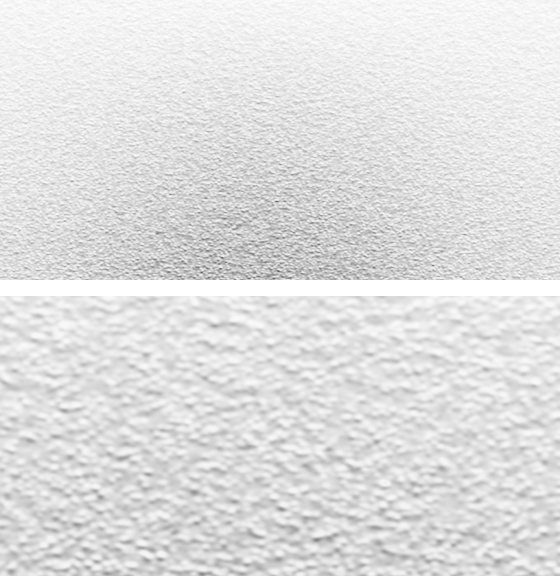
Top: the whole. Bottom: its middle third, enlarged.
Give the GLSL for this texture, as a WebGL 2 fragment shader.

```glsl
#version 300 es
precision highp float;
// Fine white plaster seen at a shallow angle: scattered round bumps, each lit
// on the side facing the light and dark on the other, add up to the grain.
// A broad shadow at the lower centre sets both the tone and the contrast.

uniform vec2 u_resolution;
out vec4 fragColor;

const vec2 GRAIN_DENSITY = vec2(128.0, 154.0);   // bumps per canvas height
const vec2 LIGHT_DIR = vec2(0.12, 0.99);
const float BUMP_RADIUS = 0.45;                  // Gaussian radius, in cells
const float LIT_TONE = 0.963;
const float SHADOW_DEPTH = 0.235;

// Integer hash of a lattice cell: three values, 0 to 1
vec3 hash3(ivec2 cell, uint seed) {
    uvec3 q = uvec3(uvec2(cell + 512), seed) * 1664525u + 10139u;
    q.x += q.y * q.z;
    q.y += q.z * q.x;
    q.z += q.x * q.y;
    q ^= q >> 16;
    q.x += q.y * q.z;
    q.y += q.z * q.x;
    q.z += q.x * q.y;
    return vec3(q >> 16) / 65535.0;
}

// Sum of lit bumps around p; crevice adds plain height to the slope lighting
float bumpLight(vec2 p, float radius, float crevice, uint seed) {
    ivec2 home = ivec2(floor(p));
    float light = 0.0;
    float height = 0.0;
    for (int y = -1; y <= 1; y++) {
        for (int x = -1; x <= 1; x++) {
            ivec2 cell = home + ivec2(x, y);
            vec3 h = hash3(cell, seed);
            vec2 d = (p - vec2(cell) - mix(vec2(0.1), vec2(0.9), h.xy)) / radius;
            float bump = mix(-0.6, 1.4, h.z) * exp(-0.5 * dot(d, d));
            light += bump * dot(d, LIGHT_DIR);
            height += bump;
        }
    }
    return light + crevice * (height - 0.5);
}

// Crisp grain near the viewer, wider and softer grain further up
float relief(vec2 p, float distance01) {
    float fine = bumpLight(p * GRAIN_DENSITY, BUMP_RADIUS, 0.35, 11u);
    vec2 coarseDensity = GRAIN_DENSITY * vec2(0.46, 0.6);
    float coarse = bumpLight(p * coarseDensity + 7.3, BUMP_RADIUS, 0.2, 57u);
    return 2.4 * (fine * mix(1.0, 0.75, distance01) + coarse * mix(0.2, 0.5, distance01));
}

// Broad shadow, 1 at the lower centre and 0 along the top
float shadowAmount(vec2 p, float centreX) {
    float side = (p.x - centreX) / 0.66;
    float spread = 0.36 + 0.64 * exp(-side * side);
    return pow(clamp(1.0 - p.y, 0.0, 1.0), 1.15) * spread;
}

// Plaster brightness at one point
float plaster(vec2 p, float centreX) {
    float shadow = shadowAmount(p, centreX);
    float r = relief(p, clamp(p.y, 0.0, 1.0));
    float grain = 0.95 * r - 0.15 * (r * r - 1.0);   // deeper darks than lights
    float tone = LIT_TONE - SHADOW_DEPTH * shadow;
    return clamp(tone + (0.018 + 0.105 * shadow) * grain, 0.25, 0.99);
}

void main() {
    float centreX = 0.5 * u_resolution.x / u_resolution.y - 0.07;
    float sum = 0.0;
    // Four samples per pixel smooth the grain edges
    for (int i = 0; i < 4; i++) {
        vec2 jitter = vec2(i & 1, i >> 1) * 0.5 - 0.25;
        sum += plaster((gl_FragCoord.xy + jitter) / u_resolution.y, centreX);
    }
    fragColor = vec4(vec3(sum * 0.25), 1.0);
}
```
